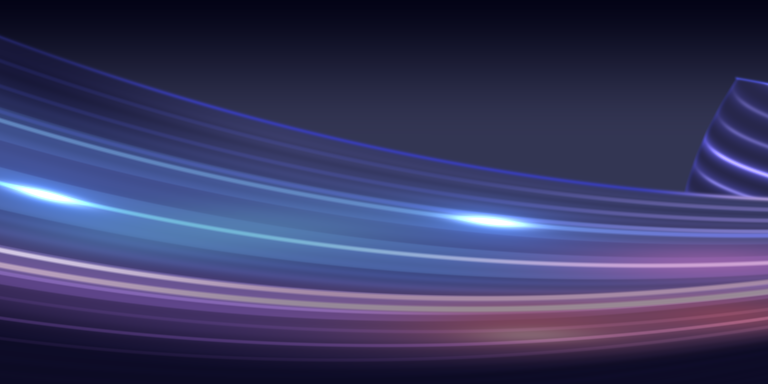
Reproduce this background procedurally as a Shadertoy shader.

```glsl
// Sweeping ribbons of light with two flares and a coil of streaks on a night gradient.

float hash(float n) { return fract(sin(n * 127.1) * 43758.5) * 2.0 - 1.0; }

// One-dimensional gradient noise
float gradientNoise(float x) {
    float i = floor(x), f = fract(x);
    float w = f * f * f * (f * (f * 6.0 - 15.0) + 10.0);
    return mix(hash(i) * f, hash(i + 1.0) * (f - 1.0), w) * 2.0;
}

float gauss(float x, float width) { return exp(-x * x / (width * width)); }

float glow(vec2 p, vec2 center, vec2 radius) {
    vec2 d = (p - center) / radius;
    return exp(-dot(d, d));
}

float band(float s, float lo, float hi, float soft) {
    return smoothstep(lo - soft, lo + soft, s) * (1.0 - smoothstep(hi - soft, hi + soft, s));
}

float stroke(float d, float halfWidth, float soft) {
    return 1.0 - smoothstep(halfWidth - soft, halfWidth + soft, abs(d));
}

// Lane spacing shrinks toward the right
float laneScale(float u) { return 1.0 - 0.635 * u + 0.07 * u * u; }

// Lane coordinate: equals the depth from the top at the left border
float laneOf(vec2 p) {
    return (p.y - 0.811 * p.x + 0.334 * p.x * p.x) / laneScale(p.x);
}

vec3 sky(float v) {
    vec3 c = mix(vec3(0.008, 0.008, 0.08), vec3(0.20, 0.21, 0.325), smoothstep(-0.04, 0.36, v));
    return mix(c, vec3(0.02, 0.02, 0.10), smoothstep(0.6, 1.0, v));
}

// Broad colours of the cloth across and along its lanes
vec3 cloth(float s, vec2 p) {
    float u = p.x;
    vec3 c = mix(vec3(0.09, 0.09, 0.22), vec3(0.22, 0.23, 0.40), smoothstep(0.0, 0.4, u));
    vec3 steel = mix(vec3(0.25, 0.30, 0.55), vec3(0.29, 0.26, 0.47), smoothstep(0.5, 1.0, u));
    vec3 plum = mix(vec3(0.27, 0.20, 0.41), vec3(0.36, 0.24, 0.38), smoothstep(0.2, 0.8, u));
    c = mix(c, steel, smoothstep(0.16, 0.40, s));
    c = mix(c, plum, smoothstep(0.55, 0.68, s));
    c = mix(c, vec3(0.05, 0.045, 0.15), smoothstep(0.70, 0.90, s - 0.10 * u));
    return c * (1.0 + 0.12 * gradientNoise(s * 34.0));
}

// White core and blue halo, stretched along a lane
vec3 flare(vec2 d) {
    float halo = exp(-length(d / vec2(0.11, 0.028)));
    float core = glow(d, vec2(0.0), vec2(0.09, 0.013));
    return vec3(0.15, 0.38, 0.75) * halo * 0.8 + vec3(0.75, 0.85, 0.9) * core;
}

// Coil of curved streaks at the right border
vec3 coil(vec2 p, vec3 backdrop, float soft) {
    float v = p.y;
    float edge = 0.957 - 0.33 * (v - 0.203) + 0.34 * (v - 0.203) * (v - 0.203);
    float a = p.x - edge;
    float phase = v - 0.37 * sqrt(max(a, 0.0));
    float top = v - 0.203 - 0.35 * max(p.x - 0.957, 0.0);
    float inside = smoothstep(0.0, 2.0 * soft, a) * smoothstep(-soft, soft, top);
    float turn = abs(fract((phase - 0.203) / 0.067 + 0.5) - 0.5) * 0.067;
    float bright = 0.35 + 0.75 * gauss(phase - 0.35, 0.05);
    vec3 c = vec3(0.15, 0.15, 0.29) + vec3(0.14, 0.13, 0.38) * gauss(turn, 0.017) * bright;
    c += vec3(0.45, 0.42, 0.6) * gauss(turn, 0.0055) * bright * smoothstep(0.0, 0.04, a);
    c += vec3(0.05, 0.06, 0.28) * gauss(a, 0.005);
    float rim = gauss(top, 0.004) * smoothstep(-0.002, 0.004, p.x - 0.957);
    return mix(backdrop, c, inside) + vec3(0.1, 0.12, 0.4) * rim;
}

void mainImage(out vec4 fragColor, in vec2 fragCoord) {
    vec2 p = fragCoord / iResolution.xy;
    p.y = 1.0 - p.y; // depth below the top border
    float u = p.x, soft = 1.2 / iResolution.y;
    float scale = laneScale(u), s = laneOf(p), laneSoft = soft / scale;
    float bend = u * u * u;
    float inside = smoothstep(-soft, soft, (s - 0.094) * scale);
    float right = smoothstep(0.55, 1.0, u);

    // Backdrop, coil and cloth
    vec3 col = mix(coil(p, sky(p.y), soft), cloth(s, p), inside);

    // Translucent ribbons
    col += vec3(0.03, 0.06, 0.08) * band(s, 0.279, 0.365, laneSoft);
    col += mix(vec3(0.04, 0.08, 0.09), vec3(0.12, 0.06, 0.12), right) * band(s, 0.435, 0.545, laneSoft);
    float paired = s + 0.05 * bend;
    col += vec3(0.15, 0.13, 0.17) * band(paired, 0.638, 0.715, laneSoft);
    col += vec3(0.10, 0.07, 0.13) * band(paired, 0.705, 0.74, laneSoft);

    // Soft pools of colour
    col = mix(col, vec3(0.35, 0.56, 0.72), 0.6 * inside * glow(p, vec2(0.30, 0.60), vec2(0.24, 0.07)));
    col = mix(col, vec3(0.64, 0.40, 0.68), 0.7 * inside * glow(p, vec2(0.93, 0.685), vec2(0.17, 0.045)));
    col = mix(col, vec3(0.52, 0.27, 0.34), 0.75 * glow(p, vec2(0.69, 0.845), vec2(0.16, 0.055)));
    col = mix(col, vec3(0.54, 0.26, 0.34), 0.7 * glow(p, vec2(0.95, 0.82), vec2(0.12, 0.04)));
    col = mix(col, vec3(0.56, 0.48, 0.50), 0.6 * glow(p, vec2(0.69, 0.872), vec2(0.08, 0.02)));

    // Faint threads in the upper and lower cloth
    for (int i = 0; i < 3; i++) {
        float k = float(i);
        float upper = stroke((s - 0.158 - 0.066 * k) * scale, 0.005, 0.004);
        float lower = stroke((s - 0.775 - 0.053 * k + 0.02 * bend) * scale, 0.004, 0.003);
        col += upper * mix(vec3(0.03, 0.035, 0.10), vec3(0.18, 0.15, 0.23), right);
        col += lower * mix(vec3(0.13, 0.08, 0.16), vec3(0.20, 0.13, 0.15), right) / (1.0 + 1.5 * abs(k - 1.0));
    }

    // Bright lines
    vec3 cyanLine = mix(vec3(0.40, 0.56, 0.78), vec3(0.45, 0.48, 0.90), right);
    vec3 tealLine = mix(vec3(0.46, 0.75, 0.86), vec3(0.85, 0.68, 0.86), smoothstep(0.25, 0.9, u));
    vec3 whiteLine = mix(vec3(0.90, 0.86, 0.95), vec3(0.68, 0.57, 0.66), smoothstep(0.0, 0.45, u));
    vec3 creamLine = mix(vec3(0.80, 0.70, 0.78), vec3(0.62, 0.58, 0.60), smoothstep(0.0, 0.45, u));
    col = mix(col, cyanLine, 0.85 * stroke((s - 0.313) * scale, 0.0055, soft + 0.001));
    col = mix(col, tealLine, 0.85 * stroke((s - 0.477) * scale, 0.005, soft + 0.001));
    col = mix(col, whiteLine, 0.85 * stroke((s - 0.651 + 0.06 * bend) * scale, 0.006, soft + 0.001));
    col = mix(col, creamLine, 0.8 * stroke((s - 0.69 + 0.04 * bend) * scale, 0.007, soft + 0.001));

    // Blue upper rim, paler at the right
    vec3 rimColor = mix(vec3(0.22, 0.24, 0.74), vec3(0.70, 0.62, 0.88), smoothstep(0.82, 1.0, u));
    float rimFade = 0.3 + 0.55 * smoothstep(0.03, 0.3, u);
    col = mix(col, rimColor, rimFade * gauss((s - 0.096) * scale, 0.0055));

    // Flares on two of the lines
    col += flare(vec2((u - 0.06) * 2.0, (s - 0.479) * scale));
    col += flare(vec2((u - 0.64) * 2.0, (s - 0.313) * scale));

    fragColor = vec4(clamp(col, 0.0, 1.0), 1.0);
}
```
